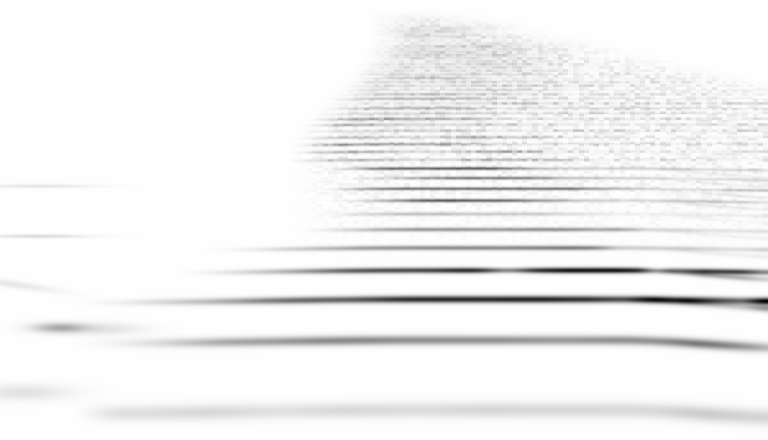
This background is drawn by a Shadertoy shader. Its source:

```glsl
// A grey spectrogram on white: stacked harmonics on a logarithmic pitch axis.
// Each partial is a soft stroke placed by log2 of its number, shaped in time by
// an envelope; dense faint overtones, cell grain and stray streaks are added.

const float OCTAVE = 0.1587;      // height of one octave
const float FUNDAMENTAL = 0.932;  // depth of the first partial, from the top
const float PAPER = 0.996;
const int STRONG = 11;
const int OVERTONES = 52;

// Strong partials: onset, full strength, decay centre, level
const vec4 ENVELOPE[STRONG] = vec4[STRONG](
    vec4(0.09, 0.17, 1.30, 0.14), vec4(0.08, 0.42, 0.97, 0.46),
    vec4(0.08, 0.56, 1.30, 0.82), vec4(0.22, 0.56, 1.30, 0.80),
    vec4(0.25, 0.60, 0.81, 0.52), vec4(0.38, 0.56, 0.82, 0.42),
    vec4(0.40, 0.54, 0.75, 0.20), vec4(0.42, 0.60, 0.71, 0.62),
    vec4(0.41, 0.53, 0.79, 0.58), vec4(0.44, 0.64, 0.73, 0.50),
    vec4(0.42, 0.53, 0.67, 0.58));

float hash(vec2 p) {
    vec3 q = fract(p.xyx * vec3(0.1031, 0.1030, 0.0973));
    q += dot(q, q.yzx + 33.33);
    return fract((q.x + q.y) * q.z);
}

// Smooth noise along x, independent for each row
float rowNoise(float x, float row) {
    float cell = floor(x);
    float f = smoothstep(0.0, 1.0, x - cell);
    return mix(hash(vec2(cell, row)), hash(vec2(cell + 1.0, row)), f);
}

float bell(float d, float width) {
    d /= width;
    return exp(-0.5 * d * d);
}

float blob(vec2 p, vec2 centre, vec2 size) {
    return bell(p.x - centre.x, size.x) * bell(p.y - centre.y, size.y);
}

float partialDepth(float n, float x) {
    float scoop = 0.0075 * (1.0 - smoothstep(0.1, 0.55, x));
    return FUNDAMENTAL - OCTAVE * log2(n) + scoop;
}

float partialWidth(float n) {
    return max(0.0125 * pow(n, -0.72), 0.0026);
}

// Strength in time, with slow flutter and quicker beating near the end
float envelope(vec4 e, float n, float x) {
    float rise = smoothstep(e.x, e.y, x);
    float decay = mix(1.0, 0.3, smoothstep(e.z - 0.07, e.z + 0.07, x));
    float slow = mix(0.82, 1.12, rowNoise(x * 11.0, n));
    float beat = mix(1.0, mix(0.6, 1.2, rowNoise(x * 26.0, n + 70.0)),
                     smoothstep(0.65, 0.85, x) * step(2.5, n));
    return e.w * rise * decay * slow * beat;
}

// One strong partial and the falling branch that splits off at the right
float strongPartial(vec2 p, float n, vec4 e) {
    float d = p.y - partialDepth(n, p.x);
    float w = partialWidth(n);
    float fall = 0.023 * smoothstep(0.80, 1.05, p.x);
    float hold = n < 2.5 ? 0.75 : 0.2;
    float branch = 0.4 * smoothstep(0.84, 0.92, p.x);
    return envelope(e, n, p.x) * (bell(d - fall * hold, w) + branch * bell(d - fall, w));
}

// Time span of the upper overtones, narrowing towards the top
float overtoneSpan(vec2 p) {
    float left = mix(0.475, 0.37, smoothstep(0.08, 0.36, p.y));
    float right = 0.56 + 2.4 * (p.y - 0.03);
    return smoothstep(left, left + 0.08, p.x)
         * (1.0 - smoothstep(right - 0.08, right + 0.08, p.x))
         * smoothstep(0.015, 0.06, p.y);
}

float overtone(vec2 p, float n) {
    float level = 0.34 * exp(-0.045 * (n - 12.0));
    level *= mix(0.25, 1.2, rowNoise(p.x * 9.0, n + 20.0));
    level *= mix(1.0, 0.35, smoothstep(0.58, 0.78, p.x));
    return level * bell(p.y - partialDepth(n, p.x), partialWidth(n));
}

// Faint streaks before the main onset
float strayStreaks(vec2 p) {
    float ink = 0.32 * blob(p, vec2(0.078, 0.745), vec2(0.025, 0.008));
    ink += 0.10 * blob(p, vec2(0.14, 0.748), vec2(0.035, 0.010));
    ink += 0.11 * blob(p, vec2(0.03, 0.892), vec2(0.045, 0.013));
    ink += 0.10 * blob(p, vec2(0.05, 0.423), vec2(0.050, 0.003));
    ink += 0.14 * blob(p, vec2(0.05, 0.537), vec2(0.045, 0.003));
    ink += 0.09 * blob(p - vec2(0.0, 0.25 * p.x), vec2(0.02, 0.642), vec2(0.04, 0.006));
    return ink;
}

void mainImage(out vec4 fragColor, in vec2 fragCoord) {
    vec2 p = fragCoord / iResolution.xy;
    p.y = 1.0 - p.y;
    float ink = strayStreaks(p);

    for (int i = 0; i < STRONG; i++)
        ink += strongPartial(p, float(i + 1), ENVELOPE[i]);

    // Bright bursts and pauses on the two boldest partials
    float third = bell(p.y - partialDepth(3.0, p.x) - 0.003, 0.006);
    float fourth = bell(p.y - partialDepth(4.0, p.x), 0.005);
    ink += 0.3 * third * bell(p.x - 0.90, 0.035);
    ink += fourth * (0.3 * bell(p.x - 0.78, 0.05) - 0.4 * bell(p.x - 0.66, 0.022)
                   - 0.4 * bell(p.x - 0.853, 0.012));

    // Dense overtones broken into grainy analysis cells
    float overtones = 0.0;
    for (int n = STRONG + 1; n <= OVERTONES; n++) overtones += overtone(p, float(n));
    float grain = hash(floor(p * vec2(150.0, 147.0)));
    float rough = smoothstep(0.55, 0.8, p.x);
    float span = overtoneSpan(p);
    ink += span * overtones * mix(1.0, 0.4 + 1.2 * grain, 0.3 + 0.7 * rough);
    float mist = span * (1.0 - smoothstep(0.36, 0.62, p.y));
    ink += mist * 0.07 * grain * grain;

    fragColor = vec4(vec3(PAPER - clamp(ink, 0.0, 0.97)), 1.0);
}
```
